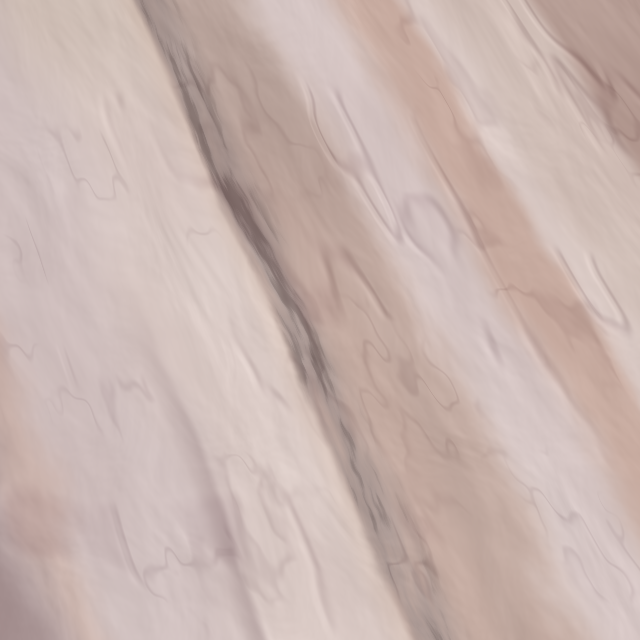
Give the GLSL for this texture, as a Shadertoy shader.

```glsl
// Pale pink marble-like folds fanning diagonally, with a grey vein and fine wrinkles.
#define LEAN 0.36
#define FAN 0.35
#define WARP 0.016
#define RELIEF 0.12
#define FIBRE 0.045
#define FLECK 0.085
#define PALE vec3(0.845, 0.780, 0.760)
#define LILAC vec3(0.808, 0.745, 0.742)
#define PEACH vec3(0.790, 0.680, 0.635)
#define TAUPE vec3(0.718, 0.632, 0.600)
#define VEIN vec3(0.635, 0.568, 0.552)
#define MAUVE vec3(0.650, 0.570, 0.570)

float hash(vec2 p) {
    return fract(sin(dot(p, vec2(127.1, 311.7))) * 43758.5453);
}

float noise(vec2 p) {
    vec2 cell = floor(p), f = fract(p);
    f = f * f * f * (f * (f * 6.0 - 15.0) + 10.0);
    return mix(mix(hash(cell), hash(cell + vec2(1, 0)), f.x),
               mix(hash(cell + vec2(0, 1)), hash(cell + vec2(1, 1)), f.x), f.y);
}

float fbm(vec2 p) {
    float sum = 0.0, amp = 0.5;
    for (int i = 0; i < 5; i++) {
        sum += amp * noise(p);
        p = mat2(1.6, 1.2, -1.2, 1.6) * p + 7.3;
        amp *= 0.5;
    }
    return sum;
}

// Soft strip from a to b; the two softness values blur each side
float strip(float s, float a, float b, float softA, float softB) {
    return smoothstep(a - softA, a + softA, s) * (1.0 - smoothstep(b - softB, b + softB, s));
}

// Short broken creases: ridges of warped noise, kept only in sparse patches
float flecks(vec2 q, vec2 scale, float seed, float cover) {
    vec2 p = q * scale + seed;
    p += 0.7 * vec2(noise(p * 1.9 + 5.0), noise(p * 1.9 + 23.0)) - 0.35;
    float ridge = 1.0 - abs(2.0 * noise(p) - 1.0);
    float patches = noise(q * vec2(13.0, 8.0) + seed * 1.7);
    return smoothstep(0.72, 1.0, ridge) * smoothstep(1.0 - cover, 1.25 - cover, patches);
}

// Wrinkled surface height, stretched along the folds
float height(vec2 q) {
    vec2 p = vec2(q.x * 17.0, q.y * 8.0);
    p += 1.1 * vec2(noise(p * 0.8 + 3.0), noise(p * 0.8 + 19.0));
    return fbm(p);
}

void mainImage(out vec4 fragColor, in vec2 fragCoord) {
    vec2 uv = fragCoord / iResolution.xy;

    // Fan coordinates: x across the folds, y down along them
    float down = 1.0 - uv.y;
    vec2 q = vec2((uv.x - LEAN * down) / (1.0 + FAN * down), down);
    float sway = fbm(vec2(q.x * 5.0, q.y * 4.0) + 11.0) - 0.48;
    float ragged = fbm(vec2(q.x * 22.0, q.y * 9.0) + 47.0) - 0.48;
    float s = q.x + WARP * sway + 0.006 * ragged;
    float loose = q.x + 4.0 * WARP * sway + 0.045 * ragged;
    float cloud = fbm(q * vec2(7.0, 4.0) + 31.0);

    // Left folds: lilac and cream, darkening to the corner
    vec3 col = mix(PALE, LILAC, 0.85 * (1.0 - smoothstep(-0.04, 0.10, loose)));
    col = mix(col, vec3(0.80, 0.735, 0.695), 0.8 * strip(loose, 0.0, 0.24, 0.07, 0.03) * (1.0 - smoothstep(0.0, 0.26, down)));
    col = mix(col, PEACH, 0.6 * strip(loose, -0.21, -0.145, 0.03, 0.03));
    col = mix(col, MAUVE, 1.0 - smoothstep(-0.25, -0.16, loose));
    col = mix(col, MAUVE, 0.6 * strip(s, 0.025, 0.046, 0.02, 0.007) * smoothstep(0.4, 0.85, down));

    // Taupe fold beside the vein: sharp left edge, soft right one
    vec3 shade = mix(TAUPE, mix(TAUPE, PEACH, 0.6), smoothstep(0.1, 0.5, down));
    col = mix(col, vec3(0.83, 0.742, 0.69), 0.5 * strip(s, 0.190, 0.225, 0.02, 0.008));
    col = mix(col, shade, (1.0 - smoothstep(0.36, 0.455, loose)) * smoothstep(0.203, 0.218, s));
    col = mix(col, TAUPE, 0.5 * strip(loose, 0.325, 0.375, 0.035, 0.035));

    // Grey vein, streaked along its length
    float streak = fbm(vec2(q.x * 75.0 + 4.0 * sway, q.y * 9.0));
    float veinMask = strip(s + 0.02 * ragged, 0.213, 0.262, 0.010, 0.024);
    col = mix(col, VEIN, veinMask * clamp(0.2 + 1.25 * streak, 0.0, 1.0));
    col -= 0.10 * veinMask * smoothstep(0.52, 0.72, streak);

    // Right folds: white ridge, peach trough, cream ridge, brown edge
    col = mix(col, LILAC + 0.02, 0.75 * strip(loose, 0.42, 0.52, 0.035, 0.035));
    col = mix(col, PEACH, 0.95 * strip(loose, 0.535, 0.63, 0.035, 0.022));
    col = mix(col, vec3(0.800, 0.725, 0.692), 0.8 * smoothstep(0.65, 0.72, loose));
    col = mix(col, PALE + 0.015, 0.6 * strip(s, 0.635, 0.66, 0.012, 0.02));
    col = mix(col, vec3(0.705, 0.605, 0.572), smoothstep(0.815, 0.845, s));

    // Broad colour drift
    col += (cloud - 0.48) * vec3(0.055, 0.07, 0.07);

    // Broken dark creases, finer near the vein, and a few bright slivers
    float dark = flecks(q, vec2(21.0, 5.0), 2.0, 0.42) + 0.6 * flecks(q, vec2(34.0, 12.0), 17.0, 0.45);
    float bright = flecks(q + vec2(0.009, 0.0), vec2(21.0, 5.0), 2.0, 0.45);
    col -= FLECK * min(dark, 1.2) * vec3(0.9, 1.0, 0.92);
    col += 0.035 * bright;

    // Side-lit wrinkles and faint fibres
    float slope = height(q + vec2(0.006, -0.006)) - height(q);
    float fibre = fbm(vec2(q.x * 42.0 + 2.0 * sway, q.y * 10.0)) - 0.48;
    col += RELIEF * clamp(slope, -0.3, 0.3) * (0.6 + cloud) + FIBRE * fibre;

    fragColor = vec4(clamp(col, 0.0, 1.0), 1.0);
}
```
